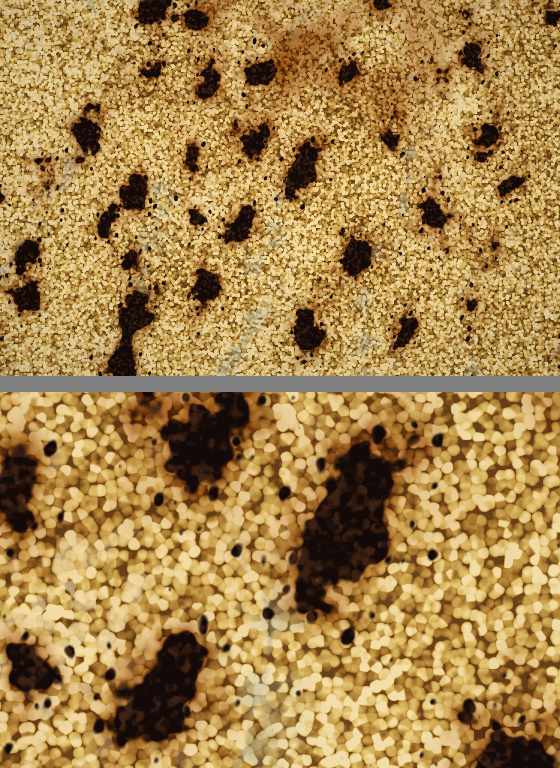
Top, the full canvas; bottom, a detail of the centre.
Write a Shadertoy shader that draws this texture.

```glsl
#define GRAIN_SCALE 125.0
#define PEBBLE_SCALE 44.0
#define BLOTCH_CELL 0.15
#define BLOTCH_CHANCE 0.56
#define SPECK_CELL 0.026
#define RAGGEDNESS 0.12
#define HALO_FALLOFF 55.0
#define VEIN_COUNT 5
#define VEIN_WIDTH 0.0045
#define GRAIN_CONTRAST 0.95
#define TONE_MEAN 0.62

const vec3 UMBER = vec3(0.40, 0.25, 0.10);
const vec3 OCHRE = vec3(0.61, 0.42, 0.15);
const vec3 TAN = vec3(0.75, 0.59, 0.27);
const vec3 SAND = vec3(0.87, 0.75, 0.42);
const vec3 CREAM = vec3(0.93, 0.85, 0.65);
const vec3 VEIN_GREY = vec3(0.68, 0.66, 0.55);
const vec3 SOOT = vec3(0.07, 0.035, 0.03);
const vec3 CHAR_BROWN = vec3(0.24, 0.13, 0.07);
const vec3 RUST_TINT = vec3(0.70, 0.46, 0.20);

vec3 hash3(vec2 p) {
    vec3 q = fract(p.xyx * vec3(0.1031, 0.1030, 0.0973));
    q += dot(q, q.yxz + 33.33);
    return fract((q.xxy + q.yzz) * q.zyx);
}

float noise(vec2 p) {
    vec2 i = floor(p), f = fract(p);
    f = f * f * (3.0 - 2.0 * f);
    vec2 e = vec2(0.0, 1.0);
    return mix(mix(hash3(i).x, hash3(i + e.yx).x, f.x),
               mix(hash3(i + e.xy).x, hash3(i + e.yy).x, f.x), f.y);
}

float fbm(vec2 p) {
    float sum = 0.0, amp = 0.533;
    for (int i = 0; i < 4; i++) {
        sum += amp * noise(p);
        p = mat2(1.6, 1.2, -1.2, 1.6) * p + 17.3;
        amp *= 0.5;
    }
    return sum;
}

// Soft-edged cells: x = blended random value, y = distance to nearest centre
vec2 grains(vec2 p) {
    vec2 cell = floor(p);
    float total = 0.0, weights = 0.0001, nearest = 4.0;
    for (int y = -1; y <= 1; y++)
    for (int x = -1; x <= 1; x++) {
        vec2 c = cell + vec2(x, y);
        vec3 h = hash3(c + 7.0);
        vec2 d = p - c - h.xy;
        float w = exp(-18.0 * dot(d, d));
        total += w * h.z;
        weights += w;
        nearest = min(nearest, length(d));
    }
    return vec2(total / weights, nearest);
}

// Signed distance to scattered, slanted spots; radii are in cell units
float spots(vec2 p, float size, vec2 radii, float chance) {
    p /= size;
    vec2 cell = floor(p);
    float dist = 1.0;
    for (int y = -1; y <= 1; y++)
    for (int x = -1; x <= 1; x++) {
        vec2 c = cell + vec2(x, y);
        vec3 h = hash3(c + 41.0);
        vec3 k = hash3(c + 93.0);
        vec2 d = p - c - 0.1 - 0.8 * h.xy;
        d.x -= 0.4 * (k.y - 0.2) * d.y;
        float r = mix(radii.x, radii.y, k.x);
        if (h.z < chance) dist = min(dist, length(d * vec2(1.15, 0.85)) - r);
    }
    return dist * size;
}

// Meandering, broken mineral veins with a milky haze around them
float veins(vec2 p, float aspect) {
    float cover = 0.0, rough = fbm(p * 32.0);
    for (int i = 0; i < VEIN_COUNT; i++) {
        float id = float(i);
        float x = aspect * (id + 0.25 + 0.5 * hash3(vec2(id, 5.0)).x) / float(VEIN_COUNT);
        x += 0.24 * (p.y - 0.5) + 0.26 * (fbm(vec2(p.y * 3.0, id * 7.3)) - 0.5);
        x += 0.03 * (noise(vec2(p.y * 28.0, id * 3.7)) - 0.5);
        float d = abs(p.x - x);
        float present = smoothstep(0.35, 0.65, noise(vec2(p.y * 5.0, id * 13.1)));
        float core = smoothstep(VEIN_WIDTH, 0.0, d) * smoothstep(0.3, 0.5, rough);
        float haze = exp(-d * 38.0) * smoothstep(0.46, 0.66, rough);
        cover = max(cover, present * max(core, haze));
    }
    return cover;
}

vec3 stoneRamp(float t) {
    vec3 c = mix(UMBER, OCHRE, clamp(t / 0.16, 0.0, 1.0));
    c = mix(c, TAN, clamp((t - 0.16) / 0.22, 0.0, 1.0));
    c = mix(c, SAND, clamp((t - 0.38) / 0.27, 0.0, 1.0));
    return mix(c, CREAM, clamp((t - 0.65) / 0.25, 0.0, 1.0));
}

void mainImage(out vec4 fragColor, in vec2 fragCoord) {
    float aspect = iResolution.x / iResolution.y;
    vec2 p = fragCoord / iResolution.y;
    float fine = noise(p * 190.0);

    // Sandy ground
    vec2 grain = grains(p * GRAIN_SCALE);
    float tone = TONE_MEAN + GRAIN_CONTRAST * (grain.x - 0.5) + 0.45 * (fine - 0.5);
    tone += 0.4 * (fbm(p * 5.0) - 0.5) - 0.22 * smoothstep(0.35, 0.8, grain.y);
    vec3 col = stoneRamp(tone);

    // Pale pebbles gathered in bands
    vec2 pebble = grains(p * PEBBLE_SCALE + 0.5 * noise(p * 90.0));
    float band = smoothstep(0.5, 0.66, fbm(p * vec2(4.0, 2.2) + 9.0));
    float pale = band * smoothstep(0.5, 0.62, pebble.x) * smoothstep(0.5, 0.36, pebble.y);
    col = mix(col, CREAM * (0.94 + 0.1 * fine), 0.8 * pale);

    col = mix(col, VEIN_GREY * (0.75 + 0.45 * grain.x), 0.75 * veins(p, aspect));

    // Ragged black blotches and the specks around them
    float blotch = spots(p, BLOTCH_CELL, vec2(0.07, 0.31), BLOTCH_CHANCE);
    blotch += RAGGEDNESS * (fbm(p * 21.0) - 0.5) + 0.014 * (noise(p * 80.0) - 0.5);
    float speck = spots(p + 3.0, SPECK_CELL, vec2(0.05, 0.27), 0.5);
    speck += 0.005 * (noise(p * 130.0) - 0.5) + 0.007 * smoothstep(0.015, 0.1, blotch);
    float black = max(smoothstep(0.004, -0.004, blotch), smoothstep(0.002, -0.002, speck));

    // Rust halos and a broad stain near the top
    float halo = exp(-HALO_FALLOFF * max(blotch, 0.0));
    vec2 toStain = (p - vec2(0.53 * aspect, 0.9)) * vec2(2.4, 3.6);
    float stain = exp(-dot(toStain, toStain)) * smoothstep(0.35, 0.7, fbm(p * 9.0));
    col *= mix(vec3(1.0), RUST_TINT, clamp(0.9 * halo + 0.8 * stain, 0.0, 1.0));

    vec3 dark = mix(SOOT, CHAR_BROWN, smoothstep(0.45, 0.95, 0.6 * fine + 0.5 * grain.x));
    col = mix(col, dark, black);

    // Slight falloff towards the corners
    vec2 centred = p / vec2(aspect, 1.0) - 0.5;
    col *= 1.03 - 0.3 * dot(centred, centred);
    fragColor = vec4(clamp(col, 0.0, 1.0), 1.0);
}
```
